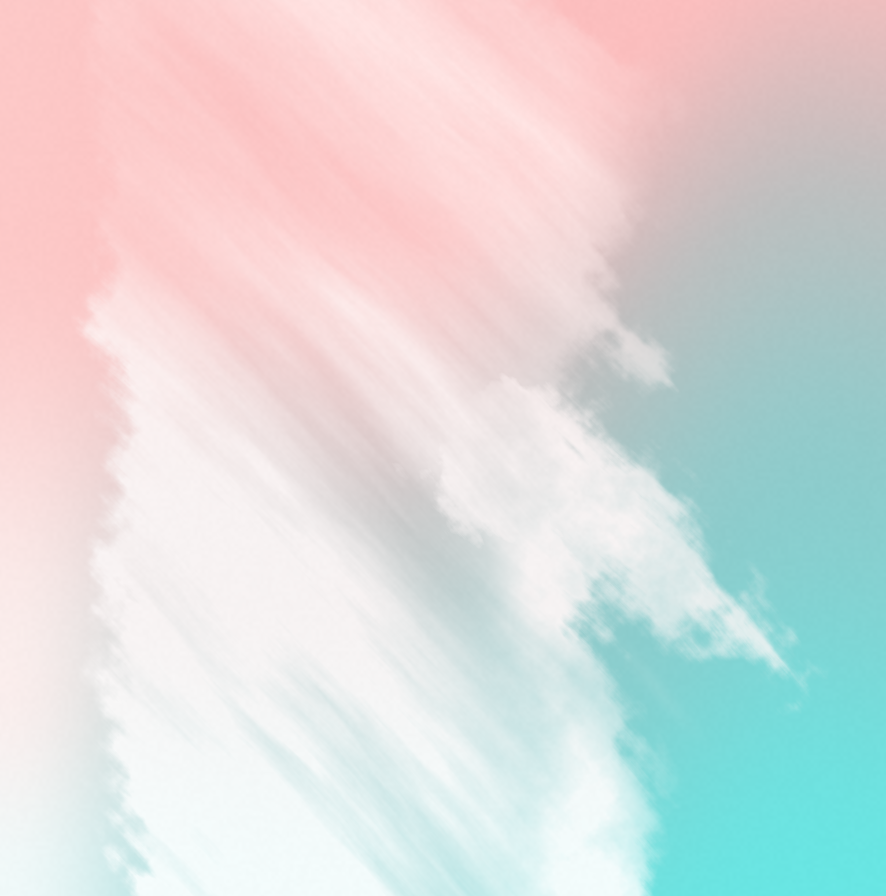
This background is drawn by a WebGL 1 fragment shader. Its source:

```glsl
precision highp float;
// Soft pastel sky, coral at the top left and turquoise at the lower right,
// crossed by wind-swept white cloud. Broad density bands and tapered tongues
// shape the cloud; stretched and round fractal noise give streaks and puffs.
uniform vec2 u_resolution;

float hash(vec2 p) {
  p = fract(p * vec2(0.1731, 0.2367));
  p += dot(p, p.yx + 31.7);
  return fract((p.x + p.y) * p.x * 17.3);
}

float noise(vec2 p) {
  vec2 i = floor(p), f = fract(p);
  f = f * f * (3.0 - 2.0 * f);
  return mix(mix(hash(i), hash(i + vec2(1.0, 0.0)), f.x),
             mix(hash(i + vec2(0.0, 1.0)), hash(i + 1.0), f.x), f.y);
}

float fbm(vec2 p) {
  float sum = 0.0, amp = 0.5;
  for (int i = 0; i < 5; i++) {
    sum += amp * noise(p);
    p = mat2(1.92, 0.56, -0.56, 1.92) * p + 7.3;
    amp *= 0.5;
  }
  return sum;
}

// Streaks keep their direction in every octave
float streaks(vec2 p) {
  float sum = 0.0, amp = 0.5;
  for (int i = 0; i < 5; i++) {
    sum += amp * noise(p);
    p = p * vec2(1.9, 2.0) + 11.7;
    amp *= 0.55;
  }
  return sum;
}

float bell(float x, float width) {
  return exp(-x * x / (width * width));
}

// Signed distance to a segment whose radius runs from ra to rb
float tongue(vec2 p, vec2 a, vec2 b, float ra, float rb) {
  vec2 ab = b - a;
  float h = clamp(dot(p - a, ab) / dot(ab, ab), 0.0, 1.0);
  return length(p - a - ab * h) - mix(ra, rb, h);
}

// Clear sky; q.y runs downward
vec3 skyColor(vec2 q) {
  float k = q.y + 0.38 * smoothstep(0.4, 0.95, q.x);
  vec3 sky = mix(vec3(0.985, 0.745, 0.745), vec3(0.76, 0.745, 0.745), smoothstep(0.27, 0.62, k));
  sky = mix(sky, vec3(0.55, 0.80, 0.80), smoothstep(0.5, 0.96, k));
  sky = mix(sky, vec3(0.41, 0.90, 0.89), smoothstep(0.88, 1.38, k));
  vec3 haze = mix(vec3(0.99, 0.785, 0.78), vec3(0.98, 0.93, 0.925), smoothstep(0.25, 0.75, q.y));
  haze = mix(haze, vec3(0.94, 0.975, 0.975), smoothstep(0.75, 1.0, q.y));
  return mix(haze, sky, smoothstep(0.0, 0.34, q.x));
}

void main() {
  vec2 uv = gl_FragCoord.xy / u_resolution;
  vec2 q = vec2(uv.x, 1.0 - uv.y);

  // Wind frame: along and across the falling streaks, slightly bent
  float along = q.x + q.y;
  float across = q.x - q.y + 0.06 * (q.y - 0.5) * (q.y - 0.5);
  across += 0.025 * (noise(q * 5.0) - 0.5);
  float streak = streaks(vec2(along * 2.4, across * 17.0));
  float fine = streaks(vec2(along * 7.0 + 5.0, across * 48.0));
  float puff = fbm(q * 17.0 + 3.0);
  float detail = fbm(q * 48.0);

  // Ragged outline
  float rag = 0.08 * (puff - 0.5) + 0.05 * (detail - 0.5) + 0.05 * (fine - 0.55);
  float right = 0.63 + 0.11 * smoothstep(0.0, 0.1, q.y) - 0.08 * smoothstep(0.2, 0.38, q.y)
              + 0.08 * smoothstep(0.64, 0.9, q.y);
  float body = 1.0 - smoothstep(-0.035, 0.02, q.x - right + rag);
  float left = 0.115 + 0.035 * smoothstep(0.7, 1.0, q.y);
  body *= smoothstep(-0.02, 0.025, q.x - left + rag * 0.8);
  float upper = tongue(q, vec2(0.58, 0.24), vec2(0.755, 0.43), 0.06, 0.0);
  float lower = tongue(q, vec2(0.58, 0.51), vec2(0.905, 0.755), 0.105, 0.004);
  upper = 1.0 - smoothstep(-0.025, 0.02, upper + rag * 0.8);
  lower = 1.0 - smoothstep(-0.04, 0.02, lower + rag);

  // Broad bands of cloud inside the outline
  float bands = 0.12 + 0.58 * bell(across - 0.42, 0.17) * (1.0 - smoothstep(0.63, 0.76, q.x));
  bands += 0.14 * bell(across - 0.19, 0.12) * smoothstep(0.5, 0.9, along);
  bands += 0.68 * bell(across - 0.04, 0.10) * smoothstep(0.05, 1.05, along);
  bands += 0.85 * smoothstep(-0.08, -0.34, across) * (1.0 - 0.40 * smoothstep(0.35, 0.6, q.x));
  bands += 0.20 * bell(across + 0.12, 0.1) * (1.0 - smoothstep(0.45, 0.6, q.y)) * smoothstep(0.3, 0.6, along);
  bands += 0.50 * bell(q.x - right + 0.06, 0.06) * smoothstep(0.55, 0.7, q.y);

  // Streaks on the left give way to puffs near the right edge
  float puffy = smoothstep(0.45, 0.7, q.x) * smoothstep(0.3, 0.5, q.y);
  float texture = mix(0.7 * streak + 0.3 * fine, 0.5 * puff + 0.25 * detail + 0.3 * streak, puffy);
  float density = body * (bands + (texture - 0.48) * (0.45 + 0.65 * bands));
  density = max(density, upper * (0.46 + 0.8 * (texture - 0.45)));
  density = max(density, lower * (0.82 + 1.1 * (texture - 0.48)));
  density += 0.12 * bell(across + 0.02, 0.012) * bell(along - 1.5, 0.09) * fine;
  density = clamp(density, 0.0, 0.97);

  // Cloud takes a rosy tint above and a cool one below
  vec3 cloud = mix(vec3(1.0, 0.915, 0.91), vec3(0.975, 0.955, 0.955), smoothstep(0.15, 0.6, q.y));
  cloud = mix(cloud, vec3(0.965, 0.99, 0.99), smoothstep(0.65, 1.0, q.y));
  vec3 color = mix(skyColor(q), cloud, density);
  color += 0.010 * (noise(q * 240.0) - 0.5);
  gl_FragColor = vec4(color, 1.0);
}
```
